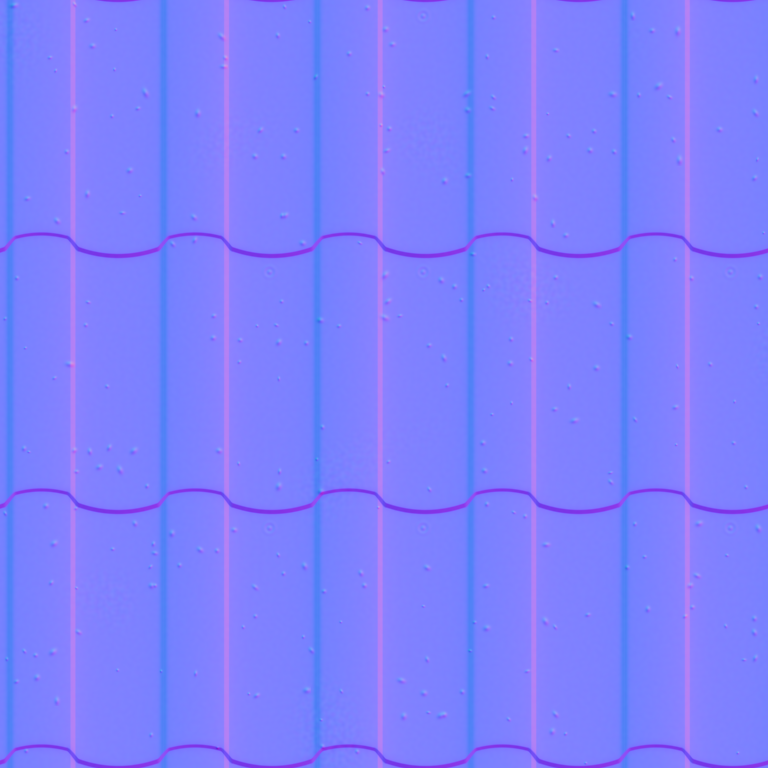
This texture map is drawn by a WebGL 1 fragment shader. Its source:

```glsl
precision highp float;
// Normal map of a pantile roof: rows of tiles with a narrow raised roll and a wide pan.
// Surface tilts are summed (curves, roll edges, overlapping lip, dents, specks, grain)
// and then encoded as a unit normal.

uniform vec2 u_resolution;

const vec2 TILES = vec2(5.0, 3.0);     // tiles across and down
const float ROLL_START = 0.065;        // left edge of the first roll, in tiles
const float ROLL_WIDTH = 0.41;         // share of a tile taken by the roll
const float LIP_RISE = 0.086;          // lip height at the roll top, in rows
const float ROLL_BOW = 0.020;
const float PAN_BOW = 0.035;
const float STEP_HALF = 0.04;          // half width of the lip step, in tiles
const float LIP_HALF = 0.0023;         // half width of the lip line, in canvas units
const float LIP_TILT = 0.30;
const float RISE_TILT = 0.165;         // soft left edge of the roll
const float RISE_SOFT = 0.024;
const float FALL_TILT = 0.145;         // crisp right edge of the roll
const float FALL_HALF = 0.016;
const vec2 DENT_POS = vec2(0.69, 0.937);
const float DENT_RADIUS = 0.0075;
const float DENT_TILT = 0.07;
const float SPECK_TILT = 0.27;
const float SPECK_SHARE = 0.14;
const float GRAIN_TILT = 0.010;
const float WEAR_TILT = 0.035;

float hash(vec2 p) {
  return fract(sin(dot(p, vec2(127.1, 311.7))) * 43758.5);
}

vec2 gradientAt(vec2 cell) {
  float angle = 6.2832 * hash(cell);
  return vec2(cos(angle), sin(angle));
}

float gradientNoise(vec2 p) {
  vec2 i = floor(p), f = fract(p);
  vec2 w = f * f * f * (f * (f * 6.0 - 15.0) + 10.0);
  vec2 e = vec2(1.0, 0.0);
  float low = mix(dot(gradientAt(i), f), dot(gradientAt(i + e), f - e), w.x);
  float high = mix(dot(gradientAt(i + e.yx), f - e.yx), dot(gradientAt(i + 1.0), f - 1.0), w.x);
  return mix(low, high, w.y);
}

// Position across the roll and across the pan, each -1 to 1 on its own part
vec2 partCoords(float s) {
  return vec2(s / ROLL_WIDTH, (s - ROLL_WIDTH) / (1.0 - ROLL_WIDTH)) * 2.0 - 1.0;
}

float rollMask(float s, float soft) {
  return smoothstep(-soft, soft, s) - smoothstep(-soft, soft, s - ROLL_WIDTH)
       + smoothstep(-soft, soft, s - 1.0);
}

// Height of the wavy lower edge of a tile, in rows
float lipHeight(float s) {
  s = fract(s);
  vec2 c = partCoords(s);
  vec2 bow = min(c * c, 1.0);
  return mix(PAN_BOW * bow.y, LIP_RISE - ROLL_BOW * bow.x, rollMask(s, STEP_HALF));
}

// Sideways tilt of the roll and pan with their two edges
float profileTilt(float s, float column, float pixel) {
  vec2 c = clamp(partCoords(s), -1.0, 1.0);
  float curve = mix(0.75, 1.25, hash(vec2(column, 4.0)));
  float roll = -0.012 + 0.035 * c.x;
  float pan = -0.006 - 0.014 * c.y - 0.027 * c.y * c.y * c.y;
  float tilt = curve * mix(pan, roll, rollMask(s, 0.015));
  float rise = (s - floor(s + 0.5)) / RISE_SOFT;
  float fall = abs(s - ROLL_WIDTH);
  float soft = max(0.006, pixel * TILES.x * 0.7);
  tilt -= RISE_TILT * exp(-rise * rise);
  tilt += FALL_TILT * (1.0 - smoothstep(FALL_HALF - soft, FALL_HALF + soft, fall));
  return tilt + 0.025 * exp(-fall / 0.06);
}

// Downward face of the lip, with a faint rounding above it
vec2 lipTilt(float s, float v, float pixel) {
  float step = 0.01;
  float slope = (lipHeight(s + step) - lipHeight(s - step)) / (2.0 * step) * TILES.x / TILES.y;
  float stretch = sqrt(1.0 + slope * slope);
  float d = v - lipHeight(s);
  d = (d - floor(d + 0.5)) / (TILES.y * stretch);
  float halfWidth = LIP_HALF * mix(1.15, 0.85, rollMask(s, STEP_HALF));
  float soft = max(0.0013, pixel * 0.7);
  float line = 1.0 - smoothstep(halfWidth - soft, halfWidth + soft, abs(d));
  float rounding = 0.10 * exp(-abs(d) / 0.0035);
  return vec2(slope * 0.6, -1.0) / stretch * (LIP_TILT * line + rounding * (1.0 - line));
}

// Shallow ringed dent near the top of some pans
vec2 dentTilt(vec2 tile, vec2 cell) {
  float chosen = step(cell.y > 1.5 ? 1.5 : 0.5, mod(cell.x, 3.0));
  vec2 q = (tile - DENT_POS) / (TILES * DENT_RADIUS);
  float r = length(q);
  return chosen * DENT_TILT * q / max(r, 0.01) * sin(6.0 * r) * exp(-r * r);
}

// Sparse raised grit in two sizes of scatter grid
vec2 speckTilt(vec2 uv) {
  vec2 tilt = vec2(0.0);
  for (int layer = 0; layer < 2; layer++) {
    float seed = float(layer) * 57.0;
    float grid = 23.0 + 14.0 * float(layer);
    vec2 cell = floor(uv * grid) + seed;
    vec2 center = 0.2 + 0.6 * vec2(hash(cell + 3.1), hash(cell + 7.7));
    vec2 q = (fract(uv * grid) - center) / grid;
    vec2 axis = gradientAt(cell + 11.3);
    q -= 0.4 * hash(cell + 5.9) * axis * dot(q, axis);
    q /= mix(0.0014, 0.0031, hash(cell + 2.3));
    tilt += step(hash(cell), SPECK_SHARE) * SPECK_TILT * q * exp(-dot(q, q));
  }
  return tilt;
}

// Fine grain everywhere, rougher in worn patches
vec2 grainTilt(vec2 uv) {
  float wear = smoothstep(0.28, 0.55, gradientNoise(uv * 5.0 + 8.4));
  vec2 grain = vec2(gradientNoise(uv * 150.0), gradientNoise(uv * 150.0 + 41.5));
  return grain * (GRAIN_TILT + WEAR_TILT * wear);
}

void main() {
  vec2 uv = gl_FragCoord.xy / u_resolution;
  float pixel = 1.0 / min(u_resolution.x, u_resolution.y);
  vec2 grid = uv * TILES - vec2(ROLL_START, 0.0);
  vec2 cell = mod(floor(grid), TILES);
  vec2 tile = fract(grid);

  vec2 lip = lipTilt(tile.x, grid.y, pixel);
  float cover = clamp(length(lip) / LIP_TILT, 0.0, 1.0);
  vec2 tilt = vec2(profileTilt(tile.x, cell.x, pixel), 0.004) * (1.0 - 0.7 * cover);
  tilt += lip + dentTilt(tile, cell) + speckTilt(uv) + grainTilt(uv);

  float facing = sqrt(max(0.0, 1.0 - 4.0 * dot(tilt, tilt)));
  gl_FragColor = vec4(0.502 + tilt, 0.5 + 0.5 * facing, 1.0);
}
```
